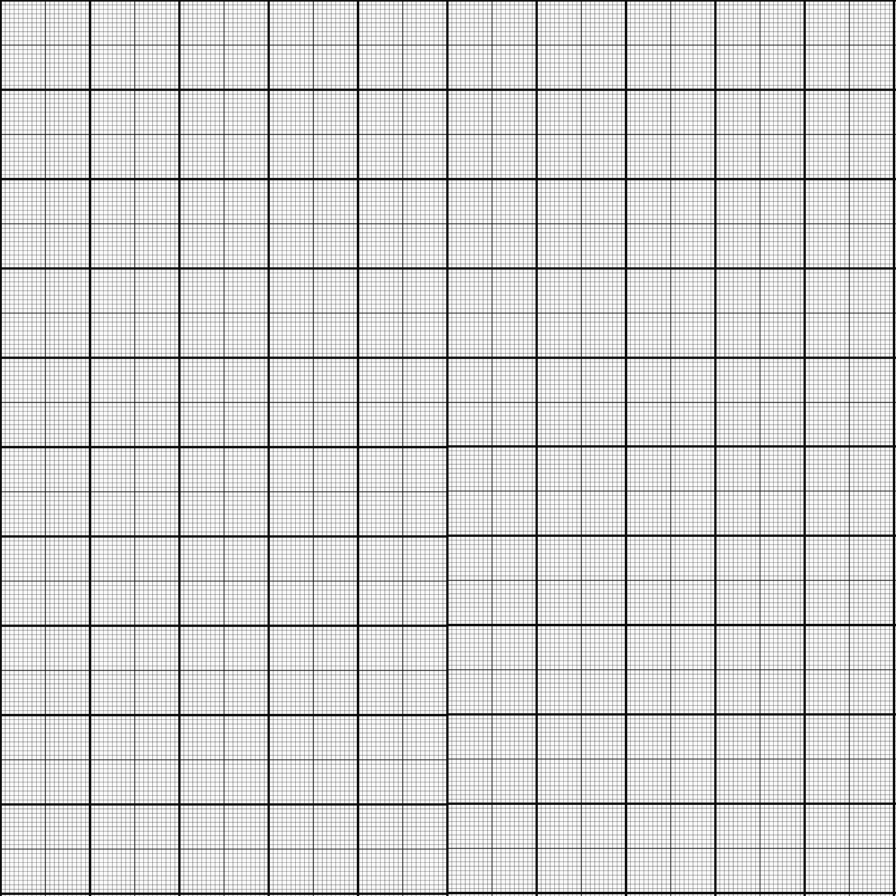
Reproduce this pattern procedurally as a three.js fragment shader.

```glsl
varying vec2 vUv;

const float PITCH = 0.0997;                  // side of one major square
const vec2 ORIGIN = vec2(0.0008, 0.0025);    // lower left major crossing
const float HALVES = 2.0;                    // medium divisions per square
const float FINES = 20.0;                    // fine divisions per square
const float MAJOR_WIDTH = 0.0026;
const float HALF_WIDTH = 0.0012;
const float FINE_WIDTH = 0.0008;
const float MAJOR_INK = 1.0;
const float HALF_INK = 0.78;
const float FINE_INK = 0.37;
const float FINE_VARIATION = 0.12;           // uneven printing of fine lines
const float SEAM = 0.5;                      // corner of the shifted block
const float SEAM_SHIFT = 0.0008;
const float SOFTNESS = 1.25;                 // edge filter in output samples
const vec3 PAPER = vec3(0.985);
const vec3 INK = vec3(0.03);

float hash(float n) {
  return fract(sin(n * 12.9898) * 43758.5453);
}

// Share of the filter footprint covered by the nearest line of a family
float lineCoverage(float x, float spacing, float width, float footprint) {
  float d = abs(x - spacing * floor(x / spacing + 0.5));
  float overlap = 0.5 * (width + footprint) - d;
  return clamp(overlap, 0.0, min(width, footprint)) / footprint;
}

// Ink laid down by all three weights of line along one axis
float rulings(float x, float footprint, float seed) {
  float finePitch = PITCH / FINES;
  float index = floor(x / finePitch + 0.5);
  float uneven = 1.0 + FINE_VARIATION * (2.0 * hash(index + seed) - 1.0);
  float fine = FINE_INK * uneven * lineCoverage(x, finePitch, FINE_WIDTH, footprint);
  float medium = HALF_INK * lineCoverage(x, PITCH / HALVES, HALF_WIDTH, footprint);
  float major = MAJOR_INK * lineCoverage(x, PITCH, MAJOR_WIDTH, footprint);
  return max(fine, max(medium, major));
}

void main() {
  vec2 footprint = SOFTNESS * fwidth(vUv);
  vec2 p = vUv - ORIGIN;

  // Slight misregistration of the lower right block
  p.y -= SEAM_SHIFT * step(SEAM, vUv.x) * step(vUv.y, SEAM + 0.01);

  // Crossing lines multiply their transmitted light
  float light = (1.0 - rulings(p.x, footprint.x, 3.0))
              * (1.0 - rulings(p.y, footprint.y, 271.0));
  gl_FragColor = vec4(mix(INK, PAPER, light), 1.0);
}
```
